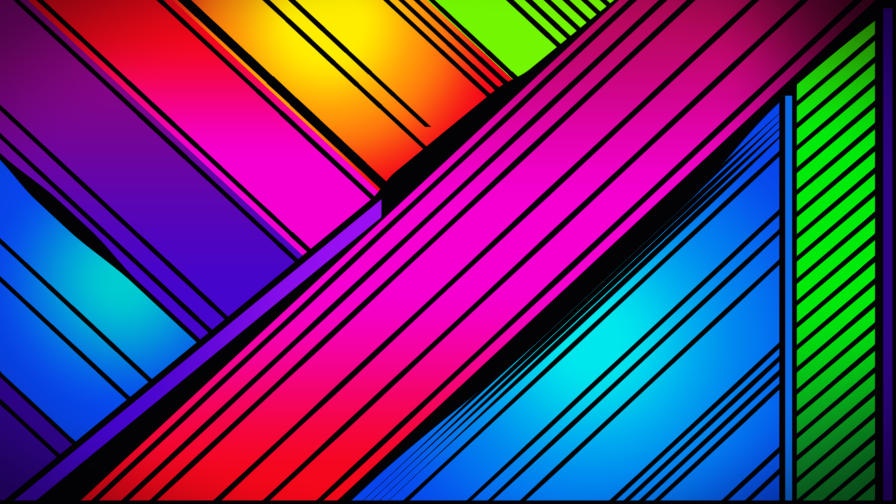
A WebGL 2 fragment shader for this background:

```glsl
#version 300 es
precision highp float;
// Neon comic panels: glowing diagonal bands divided by black ink strokes.
uniform vec2 u_resolution;
out vec4 fragColor;

const float GRID = 432.0;   // design units per canvas height
const float SLOPE = 0.93;   // steepness of the ink strokes
const float ACROSS = 0.68;  // horizontal offset to perpendicular distance
const vec3 INK = vec3(0.012, 0.008, 0.02);
const vec3 MAGENTA = vec3(0.96, 0.0, 0.82);
const vec3 RED = vec3(0.96, 0.03, 0.10);
const vec3 VIOLET = vec3(0.27, 0.02, 0.80);
const vec3 PLUM = vec3(0.54, 0.02, 0.50);
const vec3 BLUE = vec3(0.03, 0.27, 0.93);
const vec3 CYAN = vec3(0.0, 0.91, 0.93);
const vec3 YELLOW = vec3(1.0, 0.93, 0.0);
const vec3 ORANGE = vec3(1.0, 0.55, 0.04);
const vec3 LIME = vec3(0.50, 0.97, 0.0);
const vec3 GREEN = vec3(0.0, 0.92, 0.04);

float hash(float n) { return fract(sin(n * 127.1) * 43758.5); }

float noise(float x) {
  float f = fract(x);
  return mix(hash(floor(x)), hash(floor(x) + 1.0), f * f * (3.0 - 2.0 * f));
}

// Coverage of the positive side of an edge.
float side(float d, float aa) { return smoothstep(-aa, aa, d); }

// Coverage of the span between two edges.
float span(float v, float a, float b, float aa) {
  return side(v - a, aa) * side(b - v, aa);
}

// Distance to the nearest of four parallel strokes.
float nearest(float v, vec4 at) {
  vec4 d = abs(v - at) * ACROSS;
  return min(min(d.x, d.y), min(d.z, d.w));
}

// Smooth hump that rises from a to b and falls from c to d.
float hump(float v, float a, float b, float c, float d) {
  return smoothstep(a, b, v) * (1.0 - smoothstep(c, d, v));
}

// Panels above the main band; r is the top intercept of falling strokes.
vec3 upperPanels(vec2 p, float r, float aa) {
  vec3 col = mix(CYAN * 0.88, BLUE, smoothstep(5.0, 120.0, distance(p, vec2(105, 192))));
  col = mix(VIOLET * 0.75, col, side(r + 345.0, aa));
  col = mix(col, mix(VIOLET, PLUM, smoothstep(170.0, 400.0, p.y)), side(r + 143.0, aa));
  col = mix(col, mix(MAGENTA, RED, smoothstep(290.0, 410.0, p.y)), side(r - 24.0, aa));
  float heat = distance(p, vec2(280, 412));
  vec3 fire = mix(YELLOW, ORANGE, smoothstep(25.0, 95.0, heat));
  fire = mix(fire, RED, smoothstep(80.0, 155.0, heat));
  col = mix(col, fire, side(r - 148.0, aa));
  return mix(col, mix(GREEN, LIME, 0.9), side(r - 366.0, aa));
}

float upperInk(vec2 p, float r, float w, float aa) {
  float d = nearest(r, vec4(-370, -345, -257, -222));
  d = min(d, nearest(r, vec4(-125, -99, 14, 34)));
  float wedge = 2.0 + 4.5 * hump(p.y, 190.0, 235.0, 260.0, 300.0);
  d = min(d, abs(r + 144.0) * ACROSS - wedge + w);
  d = min(d, nearest(r, vec4(137, 155, 158, 161)));
  d = min(d, max(abs(r - 228.0) * ACROSS, 297.0 - p.y));
  d = min(d, max(abs(r - 250.0) * ACROSS, 325.0 - p.y));
  d = min(d, nearest(r, vec4(331, 344, 357, 370)));
  float hatch = abs(fract((r - 429.0) / 16.0) - 0.5) * 16.0 * ACROSS;
  d = min(d, max(hatch, 430.0 - r));
  return side(d - w, aa);
}

void main() {
  vec2 p = gl_FragCoord.xy / u_resolution.y * GRID;
  float aa = max(0.8, 0.6 * GRID / u_resolution.y);
  float q = p.x - p.y / SLOPE;           // bottom intercept of rising strokes
  float r = p.x - (GRID - p.y) / SLOPE;  // top intercept of falling strokes
  float e = (p.y + 3.0 - 0.82 * p.x) * 0.773;
  float w = 1.7 + 0.7 * noise(p.y * 0.03 + floor(q / 40.0));

  // Upper left panels, with a heavy seam along the band
  vec3 upper = mix(INK, upperPanels(p, r, aa), upperInk(p, r, w, aa));
  float seam = 2.5 + 5.0 * hump(p.x, 318.0, 338.0, 425.0, 455.0);
  vec3 col = mix(INK, upper, side(e - seam, aa));
  vec3 ribbon = mix(VIOLET, vec3(0.60, 0.06, 0.95), smoothstep(90.0, 310.0, p.x));
  col = mix(col, ribbon, span(e, -15.0, -3.0, aa) * side(327.0 - p.x, aa));

  // Main diagonal band
  vec3 band = mix(RED, MAGENTA, smoothstep(10.0, 195.0, p.y));
  band = mix(band, vec3(0.72, 0.03, 0.36), smoothstep(250.0, 432.0, p.y));
  band *= 1.0 - 0.6 * smoothstep(610.0, 760.0, p.x);
  float bandInk = min(nearest(q, vec4(78, 104, 128, 183)), nearest(q, vec4(225, 271, 271, 271)));
  band = mix(INK, band, side(bandInk - w - 0.3, aa));
  col = mix(col, band, side((q - 66.0) * ACROSS, aa));

  // Lower blue panel behind a ragged black wedge
  float glow = distance(p, vec2(508, 140));
  vec3 lower = mix(CYAN, vec3(0.0, 0.56, 0.94), smoothstep(15.0, 130.0, glow));
  lower = mix(lower, BLUE, smoothstep(95.0, 225.0, glow));
  float lowerInk = min(nearest(q, vec4(345, 399, 417, 445)), nearest(q, vec4(522, 534, 547, 560)));
  lowerInk = min(lowerInk, nearest(q, vec4(618, 618, 638, 638)));
  lower = mix(INK, lower, side(lowerInk - w + 0.2, aa));
  float bulge = hump(p.y, 20.0, 150.0, 250.0, 345.0);
  float streaks = nearest(q, vec4(308, 315, 322, 330)) - 2.2 * bulge;
  lower = mix(INK, lower, side(streaks, aa) * side((q - 298.0 - 14.0 * bulge) * ACROSS, aa));
  col = mix(col, lower, side((q - 286.0) * ACROSS, aa));

  // Vertical columns on the right
  float below = side((q - 288.0) * ACROSS, aa);
  col = mix(col, INK, below * side(p.x - 668.0, aa));
  col = mix(col, vec3(0.05, 0.42, 0.90), span(p.x, 673.0, 679.0, aa) * side(350.0 - p.y, aa));
  vec3 leaf = mix(vec3(0.05, 0.50, 0.16), GREEN, smoothstep(0.0, 190.0, p.y));
  leaf = mix(leaf, LIME * 0.75, 0.6 * smoothstep(300.0, 420.0, p.y));
  float hatch = abs(fract((p.y - 0.85 * p.x) / 19.0) - 0.5) * 14.5;
  leaf = mix(INK, leaf, side(hatch - w + 0.2, aa));
  float roof = (362.0 + 0.78 * (p.x - 683.0) - p.y) * 0.79;
  col = mix(col, leaf, span(p.x, 683.0, 750.0, aa) * side(roof, aa));
  col = mix(col, VIOLET * 0.65, span(p.x, 757.0, 765.0, aa) * side(425.0 - p.y, aa));

  // Bottom border and darkened corners
  col = mix(INK, col, side(p.y - 3.0, aa));
  vec2 v = gl_FragCoord.xy / u_resolution - 0.5;
  col *= 1.0 - 0.45 * smoothstep(0.22, 0.5, dot(v, v));
  fragColor = vec4(col, 1.0);
}
```
